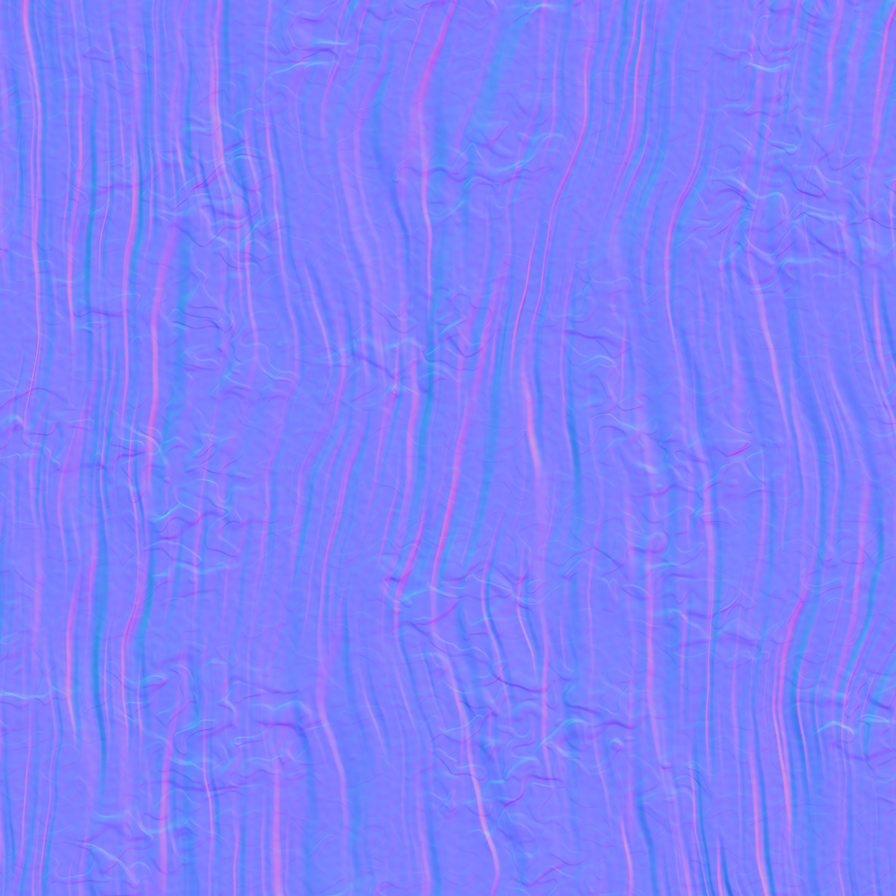
Reproduce this texture map procedurally as a WebGL 1 fragment shader.

```glsl
precision highp float;
// Tangent-space normal map of fibrous bark: dense meandering vertical grooves
// of several widths, patches of small flaky lumps and a fine grain. A height
// field is summed from stretched gradient noise; its slope becomes the colour.

uniform vec2 u_resolution;

vec2 gradientAt(vec2 cell) {
  float angle = 6.2832 * fract(sin(dot(cell, vec2(127.1, 311.7))) * 43758.55);
  return vec2(cos(angle), sin(angle));
}

float gradientNoise(vec2 p) {
  vec2 i = floor(p), f = p - i;
  vec2 u = f * f * f * (f * (f * 6.0 - 15.0) + 10.0);
  float a = dot(gradientAt(i), f);
  float b = dot(gradientAt(i + vec2(1, 0)), f - vec2(1, 0));
  float c = dot(gradientAt(i + vec2(0, 1)), f - vec2(0, 1));
  float d = dot(gradientAt(i + vec2(1, 1)), f - vec2(1, 1));
  return mix(mix(a, b, u.x), mix(c, d, u.x), u.y);
}

// Spindle-shaped grooves, steep on the left wall and gentler on the right.
float grooves(vec2 p, vec2 frequency, float seed, float low, float high) {
  // Sliding the columns against each other hides the rows of the lattice.
  vec2 q = p * frequency + vec2(seed, seed * 1.7 + p.x * frequency.x * 0.37);
  q.x += 0.25 * gradientNoise(q);
  float strength = smoothstep(-0.35, 0.35, gradientNoise(p * vec2(7.0, 4.0) + seed * 2.3));
  return smoothstep(low, high, gradientNoise(q)) * (0.2 + 0.8 * strength);
}

float barkHeight(vec2 p) {
  // Meander of the fibres: broad sway, bends and small kinks.
  vec2 fibre = p;
  fibre.x += 0.080 * gradientNoise(p * vec2(2.8, 2.5) + 3.7) - 0.06 * p.y;
  fibre.x += 0.018 * gradientNoise(p * vec2(8.0, 7.0) + 11.3);
  fibre.x += 0.0045 * gradientNoise(p * vec2(23.0, 20.0) + 5.1);

  // Grooves from shallow troughs to thin splits.
  float height = -0.0027 * grooves(fibre, vec2(12.0, 2.0), 17.3, 0.0, 0.42);
  height -= 0.0037 * grooves(fibre, vec2(22.0, 2.6), 41.9, 0.06, 0.34);
  height -= 0.0028 * grooves(fibre, vec2(37.0, 3.8), 73.1, 0.06, 0.38);
  height -= 0.0015 * grooves(fibre, vec2(62.0, 6.0), 29.7, 0.04, 0.40);

  // Flaky lumps with crisp rims, gathered in patches.
  float patches = smoothstep(-0.1, 0.3, gradientNoise(p * vec2(6.0, 7.0) + 51.2));
  vec2 bend = vec2(gradientNoise(p * 30.0 + 8.4), gradientNoise(p * 30.0 + 63.8));
  float lump = gradientNoise(p * vec2(21.0, 28.0) + bend * 0.5 + 23.6);
  float flake = gradientNoise(p * vec2(40.0, 50.0) + bend * 0.8 + 91.4);
  height += patches * (0.0009 * smoothstep(-0.05, 0.16, lump) + 0.0006 * lump);
  height += (0.25 + 0.5 * patches) * 0.0006 * smoothstep(0.0, 0.2, flake);

  // Fine fibres and grain.
  height += 0.0004 * gradientNoise(fibre * vec2(85.0, 9.0) + 37.5);
  height += 0.00025 * gradientNoise(p * 105.0 + 19.8);
  return height;
}

void main() {
  vec2 p = gl_FragCoord.xy / u_resolution.y;
  float reach = 0.0016;
  float here = barkHeight(p);
  vec2 slope = vec2(here - barkHeight(p + vec2(reach, 0.0)),
                    here - barkHeight(p + vec2(0.0, reach))) / reach;

  // Right-hand walls also face slightly upward.
  slope.y -= 0.15 * min(slope.x, 0.0);

  vec3 normal = normalize(vec3(slope, 1.0));
  gl_FragColor = vec4(normal * 0.5 + 0.5, 1.0);
}
```
